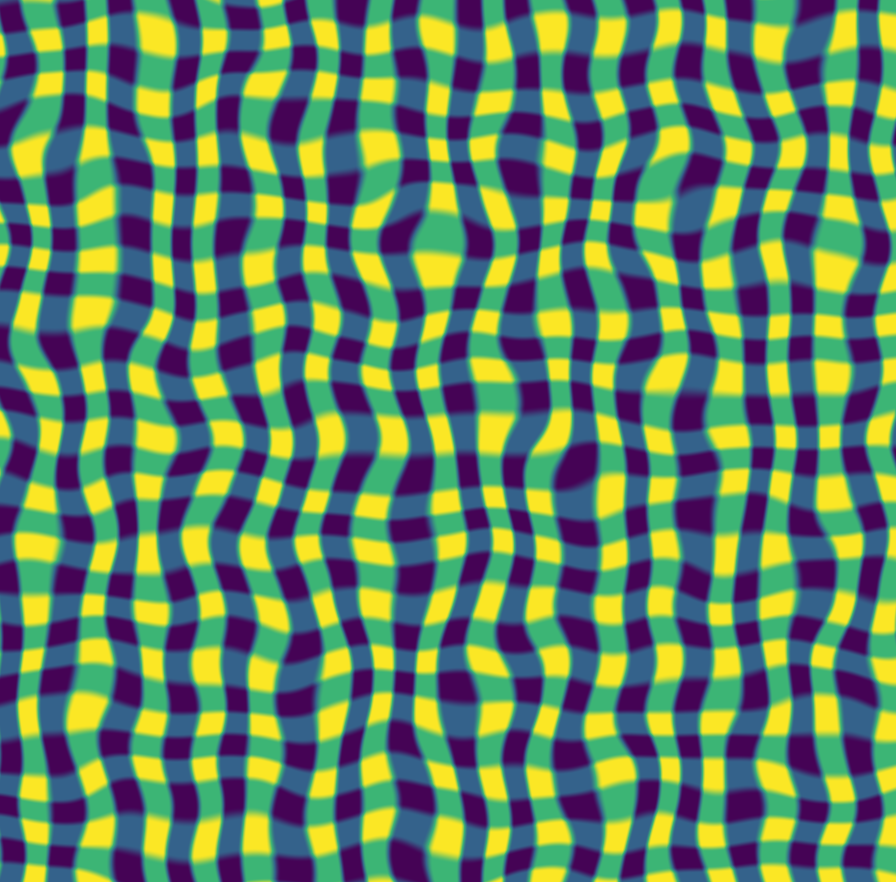
Give the GLSL for this pattern, as a Shadertoy shader.

```glsl
// Woven check of crossing bands, bent by smooth noise and coloured by a four-step ramp.

#define REPEATS 15.5            // bands per canvas height
#define PHASE vec2(0.68, 0.84)  // centre of the first band, in repeats
#define BAND_WIDTH 0.5          // band width, in repeats
#define SOFTNESS 0.075          // half width of a band edge, in repeats
#define WARP_SCALE 9.0          // noise cells per canvas height
#define WARP_AMOUNT vec2(0.56, 0.50)
#define PURPLE vec3(0.27, 0.01, 0.335)
#define BLUE vec3(0.205, 0.385, 0.545)
#define GREEN vec3(0.235, 0.71, 0.46)
#define YELLOW vec3(0.985, 0.905, 0.145)

// Unit vector of random direction for a lattice point
vec2 randomDirection(vec2 cell, float seed) {
    vec3 p = fract(vec3(cell.xyx + seed) * vec3(0.1031, 0.1030, 0.0973));
    p += dot(p, p.yzx + 33.33);
    float angle = 6.28318 * fract((p.x + p.y) * p.z);
    return vec2(cos(angle), sin(angle));
}

float gradientNoise(vec2 p, float seed) {
    vec2 cell = floor(p);
    vec2 f = p - cell;
    vec2 blend = f * f * f * (f * (f * 6.0 - 15.0) + 10.0);
    vec2 right = vec2(1.0, 0.0);
    vec2 up = vec2(0.0, 1.0);
    float a = dot(randomDirection(cell, seed), f);
    float b = dot(randomDirection(cell + right, seed), f - right);
    float c = dot(randomDirection(cell + up, seed), f - up);
    float d = dot(randomDirection(cell + 1.0, seed), f - 1.0);
    return mix(mix(a, b, blend.x), mix(c, d, blend.x), blend.y);
}

// Coverage of the vertical (x) and horizontal (y) bands
vec2 bands(vec2 p) {
    vec2 fromCentre = abs(fract(p - PHASE + 0.5) - 0.5);
    vec2 inside = 0.5 * BAND_WIDTH - fromCentre;
    vec2 edge = max(vec2(SOFTNESS), fwidth(p));
    return smoothstep(-edge, edge, inside);
}

// Piecewise linear ramp over 0..1
vec3 ramp(float level) {
    float t = level * 3.0;
    vec3 color = mix(PURPLE, BLUE, clamp(t, 0.0, 1.0));
    color = mix(color, GREEN, clamp(t - 1.0, 0.0, 1.0));
    return mix(color, YELLOW, clamp(t - 2.0, 0.0, 1.0));
}

void mainImage(out vec4 fragColor, in vec2 fragCoord) {
    vec2 uv = fragCoord / iResolution.y;

    // Independent sideways and vertical bending
    vec2 q = uv * WARP_SCALE;
    vec2 warp = vec2(gradientNoise(q, 17.0), gradientNoise(q + 0.5, 71.0));
    vec2 cover = bands(uv * REPEATS + WARP_AMOUNT * warp);

    // Vertical bands count twice as much as horizontal ones
    fragColor = vec4(ramp((2.0 * cover.x + cover.y) / 3.0), 1.0);
}
```
